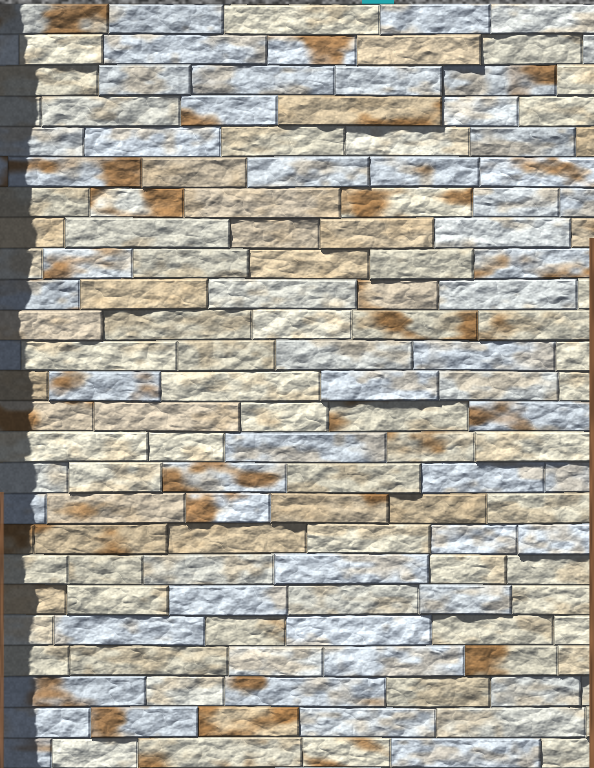
Reproduce this texture procedurally as a Shadertoy shader.

```glsl
// Split-face stone cladding: 25 courses of long, staggered pale stones.
// Each stone gets its own depth, tint and stains; a chipped height field of
// cellular and value noise is lit from the upper left with marched shadows.

#define ROWS 25.0
#define WALL_TOP 0.995
#define STONE_W 0.157
#define JITTER 0.55
#define DEPTH 0.012
#define ROUGHNESS 0.0042
#define JOINT 0.0011
#define SIDE_SHADOW 0.052
#define AMBIENT vec3(0.40, 0.42, 0.46)
#define SUN vec3(1.02, 1.00, 0.94)

const float ROW_H = WALL_TOP / ROWS;
const vec3 LIGHT = normalize(vec3(-0.35, 0.75, 0.62));

struct Stone { vec2 id; float edge; };

float hash(vec2 p) {
    vec3 q = fract(p.xyx * vec3(0.1031, 0.1030, 0.0973));
    q += dot(q, q.yzx + 33.33);
    return fract((q.x + q.y) * q.z);
}

float noise(vec2 p) {
    vec2 i = floor(p), f = fract(p);
    f = f * f * (3.0 - 2.0 * f);
    return mix(mix(hash(i), hash(i + vec2(1, 0)), f.x),
               mix(hash(i + vec2(0, 1)), hash(i + vec2(1, 1)), f.x), f.y);
}

// Distance to the nearest scattered point, for chipped facets
float cellular(vec2 p) {
    vec2 i = floor(p);
    float d = 2.0;
    for (int y = -1; y <= 1; y++)
    for (int x = -1; x <= 1; x++) {
        vec2 c = i + vec2(x, y);
        d = min(d, length(c + vec2(hash(c), hash(c + 41.7)) - p));
    }
    return d;
}

// Position of a vertical joint, in stone widths
float jointX(float i, float row) {
    return i + JITTER * (hash(vec2(i + 60.0, row + 9.0)) - 0.5);
}

Stone findStone(vec2 p) {
    float row = floor(p.y / ROW_H);
    float x = p.x / STONE_W + 8.0 * hash(vec2(row + 3.0, 17.0));
    float i = floor(x);
    if (x < jointX(i, row)) i -= 1.0;
    else if (x > jointX(i + 1.0, row)) i += 1.0;
    float side = min(x - jointX(i, row), jointX(i + 1.0, row) - x) * STONE_W;
    float y = p.y - row * ROW_H;
    return Stone(vec2(i + 60.0, row + 5.0), min(side, min(y, ROW_H - y)));
}

// Height of the wall: stone depth, chipped face and worn edges
float relief(vec2 p, int octaves) {
    Stone s = findStone(p);
    vec2 q = p * vec2(38.0, 55.0) + s.id * 7.3;
    float h = DEPTH * hash(s.id + 2.5);
    h += ROUGHNESS * (0.9 - cellular(q * 0.8 + 0.5 * noise(q * 2.0)));
    float amp = ROUGHNESS;
    for (int k = 0; k < octaves; k++) {
        h += amp * (noise(q) - 0.5);
        q = mat2(1.6, 1.2, -1.2, 1.6) * q;
        amp *= 0.46;
    }
    return h - 0.0025 * (1.0 - smoothstep(0.0, 0.0025, s.edge));
}

// Sunlight reaching a point after shadows from proud stones
float sunlight(vec2 p, float h) {
    float clearance = 1.0;
    vec2 dir = normalize(LIGHT.xy);
    float rise = LIGHT.z / length(LIGHT.xy);
    for (int k = 1; k <= 12; k++) {
        float t = 0.002 * float(k);
        clearance = min(clearance, h + 0.0006 + t * rise - relief(p + dir * t, 2));
    }
    float side = smoothstep(-0.002, 0.002, p.x - SIDE_SHADOW + 1.8 * h);
    return smoothstep(-0.0014, 0.0006, clearance) * side;
}

vec3 stoneColor(vec2 p, vec2 id) {
    vec3 cream = vec3(0.79, 0.77, 0.70), cool = vec3(0.74, 0.77, 0.80);
    vec3 tan_ = vec3(0.72, 0.63, 0.50), rust = vec3(0.54, 0.38, 0.22);
    vec3 col = mix(cream, cool, smoothstep(0.3, 0.75, hash(id + 11.0)));
    col = mix(col, tan_, 0.65 * step(0.86, hash(id + 23.0)));
    vec2 q = p * vec2(20.0, 38.0) + id * 5.1;
    float patches = noise(q) * 0.65 + noise(q * 3.1) * 0.35;
    col = mix(col, tan_, 0.45 * smoothstep(0.48, 0.75, patches));
    float stained = step(0.72, hash(id + 37.0));
    col = mix(col, rust, 0.8 * stained * smoothstep(0.52, 0.74, noise(q * 0.9 + 8.0) * 0.6 + patches * 0.4));
    float grain = noise(p * 420.0) + noise(p * 210.0) - 1.0;
    return col * (0.93 + 0.16 * hash(id + 51.0) + 0.10 * grain);
}

void mainImage(out vec4 fragColor, in vec2 fragCoord) {
    vec2 p = fragCoord / iResolution.y;
    float px = 1.0 / iResolution.y, width = iResolution.x * px;
    vec2 w = p + vec2(0.0, 0.0009 * sin(p.x * 11.0 + p.y * 23.0));
    Stone s = findStone(w);

    // Surface slope and lighting
    float h = relief(w, 4), e = 0.0013;
    vec2 slope = vec2(relief(w + vec2(e, 0), 4), relief(w + vec2(0, e), 4)) - h;
    vec3 n = normalize(vec3(-clamp(slope / e, -1.1, 1.1), 1.0));
    float diffuse = min(max(dot(n, LIGHT), 0.0), 0.86);
    vec3 col = stoneColor(w, s.id) * (AMBIENT + SUN * diffuse * sunlight(w, h));

    // Thin dark joints
    float joint = 1.0 - smoothstep(JOINT - px, JOINT + px, s.edge);
    col = mix(col, col * 0.5 + vec3(0.03), 0.75 * joint);

    // Timber edges and the pebbled strip along the top
    vec3 wood = vec3(0.50, 0.35, 0.24) * (0.75 + 0.4 * noise(p * vec2(400.0, 30.0)));
    float right = smoothstep(-px, px, p.x - width + 0.006) * step(p.y, 0.69);
    float left = smoothstep(-px, px, 0.005 - p.x) * step(p.y, 0.36);
    col = mix(col, wood, max(right, left * 0.8));
    vec3 rim = mix(vec3(0.2), vec3(0.62), noise(p * 230.0));
    rim = mix(rim, vec3(0.15, 0.65, 0.68), step(abs(p.x / width - 0.637), 0.027));
    col = mix(col, rim, smoothstep(-px, px, p.y - WALL_TOP));

    fragColor = vec4(clamp(col, 0.0, 1.0), 1.0);
}
```
